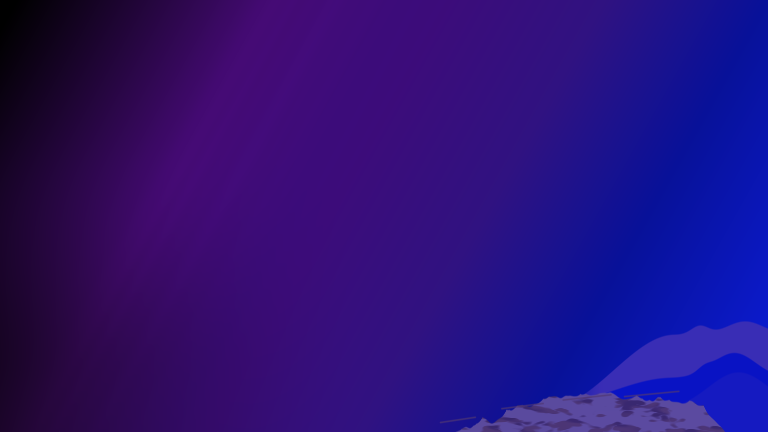
A Shadertoy shader for this background:

```glsl
#define SLANT 0.56
#define STREAK_GAIN 0.06
#define CREST vec3(0.270, 0.042, 0.458)
#define VIOLET vec3(0.234, 0.048, 0.480)
#define INDIGO vec3(0.188, 0.070, 0.505)
#define DEEP_BLUE vec3(0.030, 0.068, 0.600)
#define BRIGHT_BLUE vec3(0.045, 0.102, 0.800)
#define HILL vec3(0.225, 0.175, 0.710)
#define HOLLOW vec3(0.035, 0.075, 0.770)
#define ROCK_DARK vec3(0.235, 0.160, 0.420)
#define ROCK_WARM vec3(0.310, 0.215, 0.450)
#define ROCK_PALE vec3(0.370, 0.300, 0.620)

vec2 hashGradient(vec2 cell) {
    vec2 k = vec2(dot(cell, vec2(127.1, 311.7)), dot(cell, vec2(269.5, 183.3)));
    return 2.0 * fract(sin(k) * 43758.5) - 1.0;
}

float gradientNoise(vec2 p) {
    vec2 i = floor(p), f = p - i;
    vec2 w = f * f * f * (f * (f * 6.0 - 15.0) + 10.0);
    vec2 e = vec2(1.0, 0.0);
    float a = dot(hashGradient(i), f);
    float b = dot(hashGradient(i + e.xy), f - e.xy);
    float c = dot(hashGradient(i + e.yx), f - e.yx);
    float d = dot(hashGradient(i + e.xx), f - e.xx);
    return mix(mix(a, b, w.x), mix(c, d, w.x), w.y);
}

float ramp(float a, float b, float t) {
    return clamp((t - a) / (b - a), 0.0, 1.0);
}

float bump(float x, float centre, float width) {
    float d = (x - centre) / width;
    return exp(-d * d);
}

float below(float y, float height, float px) {
    return 1.0 - smoothstep(-px, px, y - height);
}

float segmentDistance(vec2 p, vec2 a, vec2 b) {
    vec2 pa = p - a, ba = b - a;
    return length(pa - ba * clamp(dot(pa, ba) / dot(ba, ba), 0.0, 1.0));
}

vec3 sky(vec2 p) {
    // Slanted colour bands with straight ramps
    float t = p.x + SLANT * (1.0 - p.y);
    vec3 col = CREST * ramp(0.04, 0.63, t);
    col = mix(col, VIOLET, ramp(0.64, 0.95, t));
    col = mix(col, INDIGO, ramp(1.05, 1.40, t));
    col = mix(col, DEEP_BLUE, ramp(1.40, 1.78, t));
    col = mix(col, BRIGHT_BLUE, ramp(1.78, 2.20, t));

    // Faint rays beside the crest
    float rays = gradientNoise(vec2(t * 30.0, p.y * 0.5));
    col *= 1.0 + STREAK_GAIN * rays * bump(t, 0.76, 0.18);

    // Warm shade in the lower left
    float low = 1.0 - smoothstep(0.12, 0.65, p.y);
    float shade = mix(1.0, smoothstep(-0.75, 0.85, p.x), low);
    return col * pow(vec3(shade), vec3(1.0, 0.8, 1.12));
}

vec3 addHills(vec3 col, vec2 p, float px) {
    float ridge = 0.06 + 0.165 * smoothstep(1.28, 1.56, p.x)
        + 0.020 * bump(p.x, 1.62, 0.028) + 0.031 * bump(p.x, 1.725, 0.06);
    float inner = 0.07 + 0.055 * smoothstep(1.30, 1.55, p.x)
        + 0.058 * bump(p.x, 1.70, 0.07) + 0.010 * bump(p.x, 1.63, 0.022);
    float nearHill = 0.05 + 0.088 * bump(p.x, 1.71, 0.10);
    float side = smoothstep(1.29, 1.40, p.x);
    col = mix(col, HILL, side * below(p.y, ridge, px));
    col = mix(col, HOLLOW, side * below(p.y, inner, px));
    return mix(col, mix(HOLLOW, HILL, 0.25), side * below(p.y, nearHill, px));
}

vec3 addRocks(vec3 col, vec2 p, float px) {
    // Jagged outline built from sharp folds
    float swell = smoothstep(1.04, 1.36, p.x) * (1.0 - smoothstep(1.60, 1.70, p.x));
    float crest = 0.092 * sqrt(swell) - 0.1 * max(p.x - 1.42, 0.0);
    crest -= 0.050 * abs(gradientNoise(vec2(p.x * 15.0, 3.5)));
    crest -= 0.016 * abs(gradientNoise(vec2(p.x * 48.0, 8.5)));

    // Pale slopes over darker stone
    vec2 q = vec2(p.x * 15.0 + p.y * 12.0, p.y * 40.0 - p.x * 4.0);
    float facet = gradientNoise(q) - 0.6 * abs(gradientNoise(q * 2.1 + 7.0));
    float grain = gradientNoise(q * 1.4 + 21.0);
    vec3 rock = mix(ROCK_DARK, ROCK_WARM, smoothstep(-0.2, 0.15, grain));
    rock = mix(rock, ROCK_PALE, smoothstep(-0.26, -0.08, facet));
    col = mix(col, rock, 0.95 * below(p.y, crest, px));

    // Thin slivers along the left slope
    for (int i = 0; i < 4; i++) {
        float n = float(i);
        vec2 start = vec2(1.02 + 0.142 * n, 0.022 + 0.038 * n - 0.006 * n * n);
        float d = segmentDistance(p, start, start + vec2(0.08 + 0.015 * n, 0.012));
        col = mix(col, ROCK_WARM, 0.7 * (1.0 - smoothstep(0.0, 0.001 + 1.2 * px, d)));
    }
    return col;
}

void mainImage(out vec4 fragColor, in vec2 fragCoord) {
    vec2 p = fragCoord / iResolution.y;
    p.x *= 16.0 / 9.0 * iResolution.y / iResolution.x;
    float px = 1.0 / iResolution.y;
    vec3 col = addRocks(addHills(sky(p), p, px), p, px);
    fragColor = vec4(col, 1.0);
}
```
